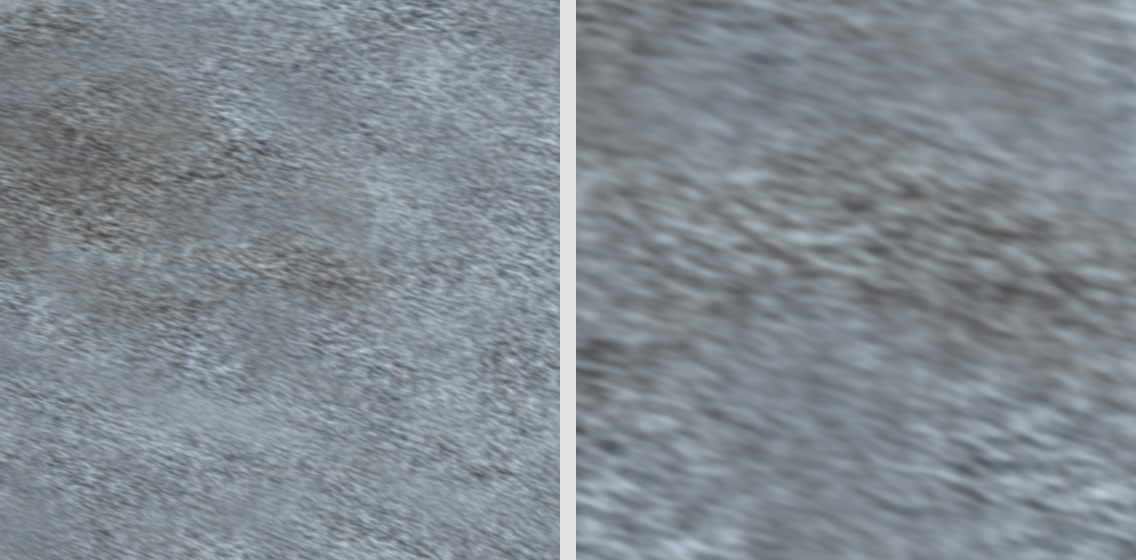
Left, the full canvas; right, a detail of the centre.
This texture is drawn by a WebGL 2 fragment shader. Its source:

```glsl
#version 300 es
precision highp float;

uniform vec2 u_resolution;
out vec4 fragColor;

#define DARK vec3(0.400, 0.421, 0.443)
#define LIGHT vec3(0.600, 0.646, 0.683)
#define WARM_TINT vec3(0.016, 0.001, -0.022)
#define BASE_TONE 0.67
#define PATCH_DEPTH 0.54
#define CLOUD_CONTRAST 0.45
#define GRAIN_CONTRAST 0.74
#define GRAIN_SCALE vec2(37.0, 138.0)
#define CREVICE_DEPTH 0.45

// Integer hash giving a unit gradient for each lattice point
vec2 hashGradient(ivec2 cell) {
    uvec2 k = uvec2(cell + 4096);
    uint h = k.x * 1597334677u ^ k.y * 3812015801u;
    h = (h ^ (h >> 15)) * 2246822519u;
    h = (h ^ (h >> 13)) * 3266489917u;
    h ^= h >> 16;
    float angle = float(h & 65535u) / 65536.0 * 6.28319;
    return vec2(cos(angle), sin(angle));
}

float gradientNoise(vec2 p) {
    vec2 cell = floor(p);
    vec2 f = p - cell;
    ivec2 i = ivec2(cell);
    vec2 w = f * f * f * (f * (f * 6.0 - 15.0) + 10.0);
    float a = dot(hashGradient(i), f);
    float b = dot(hashGradient(i + ivec2(1, 0)), f - vec2(1.0, 0.0));
    float c = dot(hashGradient(i + ivec2(0, 1)), f - vec2(0.0, 1.0));
    float d = dot(hashGradient(i + ivec2(1, 1)), f - vec2(1.0, 1.0));
    return mix(mix(a, b, w.x), mix(c, d, w.x), w.y);
}

float fbm(vec2 p) {
    float sum = 0.0;
    float amplitude = 1.0;
    for (int octave = 0; octave < 4; octave++) {
        sum += amplitude * gradientNoise(p);
        p = p * 2.03 + vec2(17.3, 9.1);
        amplitude *= 0.55;
    }
    return sum;
}

// Coordinates along and across the grain, which falls to the right
// and steepens towards the bottom
vec2 grainSpace(vec2 p) {
    float across = p.y + p.x * (0.36 - 0.20 * p.y);
    float along = p.x - 0.25 * p.y;
    across += 0.003 * gradientNoise(p * 9.0 + 31.0);
    return vec2(along, across);
}

// Soft-edged worn area, broken up by noise
float wornPatch(vec2 p, vec2 centre, vec2 radius, float ragged) {
    vec2 q = p - centre;
    q.y += 0.28 * q.x;
    return 1.0 - smoothstep(0.15, 1.4, length(q / radius) + ragged);
}

// Short overlapping streaks at three sizes
float streaks(vec2 g) {
    float medium = gradientNoise(g * GRAIN_SCALE);
    float fine = gradientNoise(g * GRAIN_SCALE * vec2(1.9, 1.55) + 53.7);
    float coarse = gradientNoise(g * GRAIN_SCALE * vec2(0.42, 0.40) + 11.9);
    return medium + 0.60 * fine + 0.50 * coarse;
}

void main() {
    vec2 p = gl_FragCoord.xy / u_resolution.y;
    vec2 g = grainSpace(p);

    // Broad clouds and worn areas
    float cloud = fbm(g * vec2(3.2, 6.5) + 5.3);
    float ragged = 0.6 * fbm(g * vec2(5.0, 10.0) + 40.2);
    float worn = wornPatch(p, vec2(0.15, 0.70), vec2(0.42, 0.26), ragged);
    float trail = wornPatch(p, vec2(0.52, 0.53), vec2(0.22, 0.08), ragged);
    float patchTone = max(worn, 0.75 * trail);

    // Grain, with smooth and rough stretches
    float drift = gradientNoise(g * vec2(5.0, 11.0) + 71.4);
    float grain = streaks(g) * GRAIN_CONTRAST * (1.0 + 1.1 * drift);

    // Sparse soft crevices gathered in loose bands
    float band = smoothstep(-0.05, 0.40, gradientNoise(g * vec2(4.0, 13.0) + 23.6));
    float slit = smoothstep(0.08, 0.52, gradientNoise(g * vec2(25.0, 100.0) + 88.1));

    float tone = BASE_TONE + 0.14 * (p.x - 0.5)
        + CLOUD_CONTRAST * cloud + grain
        - PATCH_DEPTH * patchTone - CREVICE_DEPTH * band * slit;
    vec3 color = mix(DARK, LIGHT, clamp(tone, -0.7, 1.6));

    // Brownish wear and faint shifts of hue
    float hue = gradientNoise(g * vec2(9.0, 24.0) + 63.0);
    color += WARM_TINT * (patchTone - 0.12 + 0.5 * hue);

    fragColor = vec4(clamp(color, 0.0, 1.0), 1.0);
}
```
